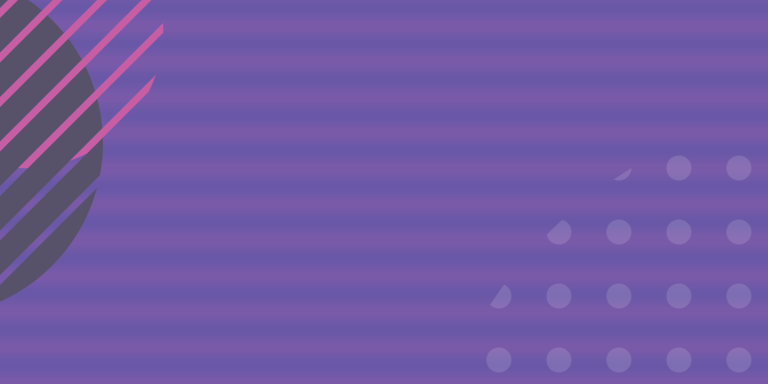
Write a Shadertoy shader that draws this background.

```glsl
// Purple banded backdrop with a slit dark disc, pink diagonal stripes and a corner of pale dots.

// Antialiased coverage of a shape from its signed distance
float cover(float d) {
    float soft = 0.75 / iResolution.y;
    return 1.0 - smoothstep(-soft, soft, d);
}

float disc(vec2 p, vec2 center, float radius) {
    return length(p - center) - radius;
}

// Signed distance to repeated 45 degree stripes
float diagonalStripes(vec2 p, float pitch, float halfWidth) {
    float across = p.x - p.y + 0.9661;
    float offset = mod(across + 0.5 * pitch, pitch) - 0.5 * pitch;
    return abs(offset) * 0.7071 - halfWidth;
}

// Signed distance to a grid of round dots
float dotGrid(vec2 p, vec2 pitch, float radius) {
    vec2 cell = mod(p - vec2(1.768, 0.0625) + 0.5 * pitch, pitch) - 0.5 * pitch;
    return length(cell) - radius;
}

void mainImage(out vec4 fragColor, in vec2 fragCoord) {
    vec2 p = fragCoord / iResolution.y;

    // Soft horizontal bands
    float band = 0.5 - 0.5 * cos(6.28318 * (p.y - 0.607) / 0.093);
    vec3 color = mix(vec3(0.412, 0.345, 0.656), vec3(0.475, 0.353, 0.663), band);

    // Dark disc, opened along the stripes
    float stripes = diagonalStripes(p, 0.1159, 0.009);
    float darkDisc = disc(p, vec2(-0.185, 0.628), 0.453);
    color = mix(color, vec3(0.345, 0.318, 0.415), cover(max(darkDisc, -stripes)));

    // Pink stripes held inside a second disc
    float pinkDisc = disc(p, vec2(0.065, 0.922), 0.36);
    color = mix(color, vec3(0.78, 0.37, 0.645), cover(max(pinkDisc, stripes)));

    // Pale dots clipped by a large disc at the lower right
    float dots = dotGrid(p, vec2(0.15625, 0.16667), 0.0325);
    float dotArea = disc(p, vec2(2.229, -0.411), 1.135);
    color = mix(color, vec3(1.0), 0.13 * cover(max(dots, dotArea)));

    fragColor = vec4(color, 1.0);
}
```
